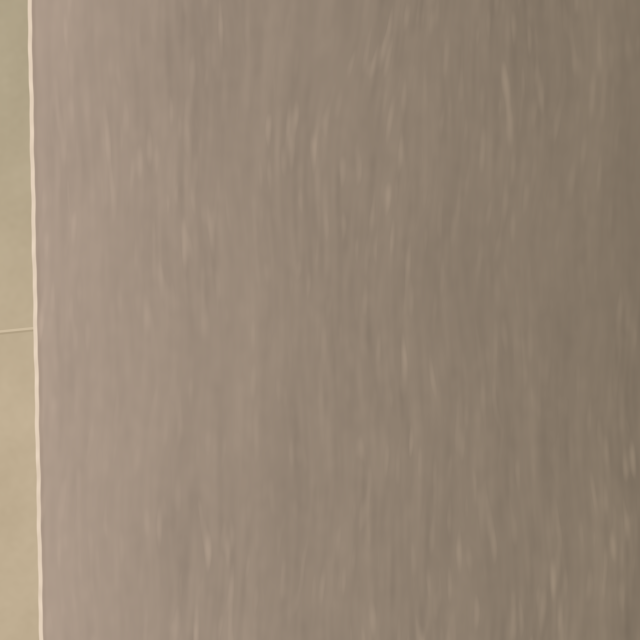
This texture is drawn by a three.js fragment shader. Its source:

```glsl
varying vec2 vUv;

vec3 hash3(vec2 cell) {
  vec3 p = fract(cell.xyx * vec3(0.1031, 0.1030, 0.0973));
  p += dot(p, p.yxz + 33.33);
  return fract((p.xxy + p.yzz) * p.zyx);
}

// Cellular noise: soft light and dark blobs, one scattered in each cell
float blobs(vec2 p) {
  vec2 cell = floor(p);
  float sum = 0.0;
  for (int j = -1; j <= 1; j++) {
    for (int i = -1; i <= 1; i++) {
      vec2 neighbour = cell + vec2(float(i), float(j));
      vec3 rnd = hash3(neighbour + 71.0);
      vec2 d = p - neighbour - rnd.xy;
      float falloff = max(0.0, 1.0 - dot(d, d));
      sum += (rnd.z * 2.0 - 1.0) * falloff * falloff;
    }
  }
  return sum;
}

// Slow sideways drift of the fibres, strongest right of the centre
vec2 bendFibres(vec2 uv) {
  float sway = sin(uv.y * 7.0 + uv.x * 5.0) + 0.5 * sin(uv.y * 17.0 - uv.x * 11.0);
  float fan = exp(-pow((uv.x - 0.58) / 0.1, 2.0)) * smoothstep(0.4, 1.0, uv.y);
  return uv + vec2(0.005 * sway - 0.07 * fan * (uv.y - 0.4), 0.0);
}

float woodGrain(vec2 uv) {
  vec2 p = bendFibres(uv);
  float patches = smoothstep(-0.5, 0.8, blobs(uv * vec2(9.0, 4.0) + 3.0));
  float heart = exp(-pow((uv.x - 0.6) / 0.12, 2.0)) * (1.0 - 0.5 * uv.y);
  float strength = 0.45 + 0.6 * patches + 0.5 * heart;

  float bands = 0.010 * blobs(p * vec2(15.0, 1.6)) + 0.009 * blobs(p * vec2(38.0, 4.0) + 11.0);
  float fibres = 0.013 * blobs(p * vec2(85.0, 9.0) + 23.0) + 0.015 * blobs(p * vec2(150.0, 17.0) + 37.0);
  float flecks = max(0.0, blobs(p * vec2(125.0, 22.0) + 59.0) - 0.35);
  float mottling = 0.009 * blobs(uv * vec2(5.0, 4.0)) + 0.006 * blobs(uv * vec2(90.0, 55.0));
  return bands + mottling + strength * (fibres + 0.05 * flecks);
}

vec3 woodColor(vec2 uv) {
  // Light falls off from left to right, a little brighter low on the left
  float light = 0.498 + 0.205 * exp(-1.9 * uv.x);
  light += 0.025 * (0.5 - uv.y) * (1.0 - uv.x);
  light -= 0.012 * smoothstep(0.93, 1.0, uv.x);
  light += woodGrain(uv);
  vec3 tint = mix(vec3(1.0, 0.893, 0.805), vec3(1.0, 0.895, 0.77), uv.x);
  return light * tint;
}

vec3 tileColor(vec2 uv) {
  vec3 stone = mix(vec3(0.75, 0.68, 0.57), vec3(0.68, 0.63, 0.525), smoothstep(0.3, 1.0, uv.y));
  stone += 0.012 * blobs(uv * vec2(30.0, 18.0)) + 0.006 * blobs(uv * 110.0);

  // Thin level joint with a faint shadow below it
  float jointY = uv.y - 0.482 - 0.1 * uv.x;
  float joint = 1.0 - smoothstep(0.0008, 0.003, abs(jointY));
  float shadow = 1.0 - smoothstep(0.0, 0.003, abs(jointY + 0.0035));
  stone = mix(stone, vec3(0.83, 0.76, 0.65), 0.75 * joint);
  return stone - 0.05 * shadow;
}

void main() {
  vec2 uv = vUv;

  // Signed distance across the leaning grout line
  float across = uv.x - (0.0645 - 0.0185 * uv.y);
  across += 0.0004 * sin(uv.y * 43.0) + 0.0003 * sin(uv.y * 117.0);
  vec3 color = mix(tileColor(uv), woodColor(uv), smoothstep(-0.002, 0.002, across));

  float grout = 1.0 - smoothstep(0.0017, 0.0046, abs(across));
  vec3 groutColor = vec3(0.89, 0.815, 0.73) + 0.02 * blobs(uv * vec2(90.0, 60.0));
  color = mix(color, groutColor, grout);

  // Soft dark edge where the grout meets the wood
  color -= 0.025 * exp(-pow((across - 0.006) / 0.003, 2.0));

  gl_FragColor = vec4(color, 1.0);
}
```
